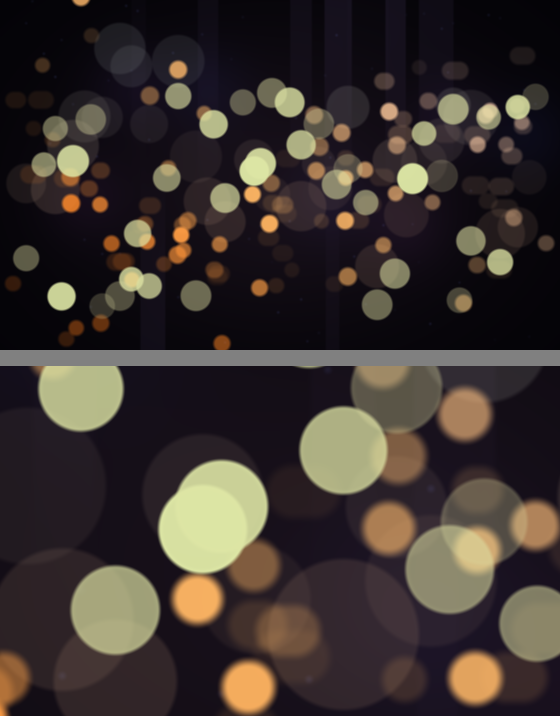
Top: the whole. Bottom: its middle third, enlarged.
This background is drawn by a Shadertoy shader. Its source:

```glsl
vec4 hash4(float n) {
    vec4 q = fract(vec4(n) * vec4(0.1031, 0.1030, 0.0973, 0.1099));
    q += dot(q, q.wzxy + 33.33);
    return fract((q.xxyz + q.yzzw) * q.zywx);
}

// Coverage of a disc, widened sideways by stretch
float disc(vec2 d, float radius, float blur, float stretch) {
    d.x = max(abs(d.x) - stretch, 0.0);
    return 1.0 - smoothstep(radius - blur, radius + blur, length(d));
}

// Even spread over the width, free choice of height
vec2 spread(float i, float height, float aspect) {
    return vec2(aspect * mix(0.03, 0.96, fract(i * 0.618 + 0.13)), height);
}

vec3 nightGlow(vec2 p, float aspect) {
    vec2 c = (p - vec2(0.5 * aspect, 0.47)) / vec2(0.58, 0.42);
    vec3 color = vec3(0.014, 0.011, 0.026);
    color += vec3(0.075, 0.050, 0.072) * exp(-dot(c, c));

    // Dim blue and violet haze
    for (float i = 0.0; i < 7.0; i++) {
        vec4 h = hash4(i + 411.0);
        vec2 d = p - spread(i, mix(0.2, 0.95, h.y), aspect);
        vec3 tint = mix(vec3(0.015, 0.020, 0.055), vec3(0.045, 0.018, 0.045), h.z);
        color += tint * exp(-dot(d, d) * 70.0);
    }

    // Faint upright shafts fading along their length
    for (float i = 0.0; i < 9.0; i++) {
        vec4 h = hash4(i + 523.0);
        float x = abs(p.x - aspect * mix(0.15, 0.85, h.x));
        float halfWidth = mix(0.018, 0.06, h.y);
        float shaft = 1.0 - smoothstep(halfWidth - 0.004, halfWidth + 0.004, x);
        float along = h.z < 0.5 ? p.y : 1.0 - p.y;
        color += vec3(0.055, 0.045, 0.075) * shaft * h.w * (1.0 - smoothstep(0.0, 0.6, along));
    }
    return color;
}

void mainImage(out vec4 fragColor, in vec2 fragCoord) {
    vec2 p = fragCoord / iResolution.y;
    float aspect = iResolution.x / iResolution.y;
    float pixel = 1.0 / iResolution.y;
    vec3 color = nightGlow(p, aspect);

    // Fine dust
    for (float i = 0.0; i < 70.0; i++) {
        vec4 h = hash4(i + 701.0);
        float speck = disc(p - spread(i, h.y, aspect), 0.003, 0.002 + pixel, 0.0);
        color += vec3(0.05, 0.06, 0.11) * speck * h.z;
    }

    // Large faint discs
    for (float i = 0.0; i < 28.0; i++) {
        vec4 h = hash4(i + 37.0);
        vec2 center = spread(i, mix(0.1, 0.92, 0.5 * (h.x + h.y)), aspect);
        float cover = disc(p - center, mix(0.048, 0.085, h.z), 0.002 + pixel, 0.0);
        vec3 tint = mix(vec3(0.66, 0.52, 0.43), vec3(0.55, 0.58, 0.58), smoothstep(0.35, 0.85, center.y));
        color = mix(color, tint, cover * mix(0.09, 0.23, h.w));
    }

    // Small blurred lights in loose groups of three
    for (float i = 0.0; i < 99.0; i++) {
        float group = floor(i / 3.0);
        vec4 g = hash4(group + 151.0);
        vec4 h = hash4(i + 227.0);
        vec2 center = spread(group, mix(0.06, 0.95, 0.5 * (g.x + g.y)), aspect);
        center += (h.xy - 0.5) * vec2(0.2, 0.24);
        float glow = h.z * h.z;
        float stretch = 0.014 * (1.0 - smoothstep(0.1, 0.35, glow)) * h.w;
        float cover = disc(p - center, mix(0.021, 0.026, h.w), 0.006, stretch);

        // Orange at lower left, peach towards upper right
        float warmth = 0.55 * center.x / aspect + 0.45 * center.y;
        vec3 tint = mix(vec3(0.98, 0.47, 0.09), vec3(1.0, 0.72, 0.40), smoothstep(0.15, 0.48, warmth));
        tint = mix(tint, vec3(1.0, 0.82, 0.69), smoothstep(0.48, 0.8, warmth));
        color = mix(color, tint, cover * mix(0.07, 0.97, glow));
    }

    // Crisp pale green discs with a thin brighter rim
    for (float i = 0.0; i < 38.0; i++) {
        vec4 h = hash4(i + 311.0);
        vec2 d = p - spread(i + 5.0, mix(0.09, 0.75, h.x), aspect);
        float radius = mix(0.034, 0.046, h.y);
        float cover = disc(d, radius, 0.0015 + pixel, 0.0);
        float rim = smoothstep(radius - 0.006, radius, length(d));
        float opacity = mix(0.17, 0.97, h.z);
        vec3 tint = mix(vec3(0.84, 0.80, 0.60), vec3(0.87, 0.91, 0.65), opacity);
        color = mix(color, tint, cover * min(opacity + 0.04 * rim, 1.0));
    }

    fragColor = vec4(color, 1.0);
}
```
